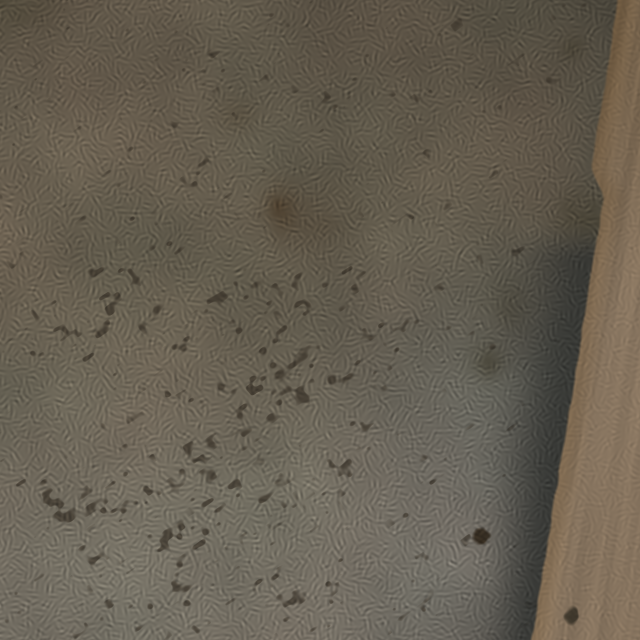
This texture is drawn by a Shadertoy shader. Its source:

```glsl
float hash(vec2 p) {
    return fract(sin(dot(p, vec2(127.1, 311.7))) * 43758.5453);
}

float noise(vec2 p) {
    vec2 i = floor(p), f = fract(p);
    f = f * f * (3.0 - 2.0 * f);
    return mix(mix(hash(i), hash(i + vec2(1, 0)), f.x),
               mix(hash(i + vec2(0, 1)), hash(i + vec2(1, 1)), f.x), f.y);
}

float fbm(vec2 p) {
    float sum = 0.0, amp = 0.5;
    for (int i = 0; i < 4; i++) {
        sum += amp * noise(p);
        p = mat2(1.6, 1.2, -1.2, 1.6) * p + 7.3;
        amp *= 0.5;
    }
    return sum / 0.9375;
}

// Short wavy strokes in random directions
float squiggles(vec2 p, float frequency) {
    vec2 cell = floor(p);
    float sum = 0.0;
    for (int y = -1; y <= 1; y++)
    for (int x = -1; x <= 1; x++) {
        vec2 id = cell + vec2(x, y);
        vec2 d = p - id - vec2(hash(id), hash(id + 31.7));
        float angle = 6.2832 * hash(id + 57.3);
        float phase = 6.2832 * hash(id + 83.1);
        float wave = dot(d, vec2(cos(angle), sin(angle))) * frequency;
        sum += exp(-3.5 * dot(d, d)) * cos(wave + phase);
    }
    return sum;
}

float blob(vec2 p, vec2 center, vec2 radius) {
    vec2 d = (p - center) / radius;
    return exp(-dot(d, d));
}

// Spot with a ragged but defined outline
float spot(vec2 p, vec2 center, vec2 radius) {
    float r = length((p - center) / radius) + 0.5 * (noise(p * 110.0) - 0.5);
    return 1.0 - smoothstep(0.65, 1.25, r);
}

float plankEdge(float y) {
    return 0.831 + 0.163 * y - 0.028 * smoothstep(0.685, 0.745, y);
}

// Density of the dark pitting across the floor
float pitDensity(vec2 p) {
    float d = 0.9 * blob(p, vec2(0.41, 0.37), vec2(0.15, 0.12));
    d += 0.6 * blob(p, vec2(0.34, 0.26), vec2(0.07, 0.08));
    d += 0.5 * blob(p, vec2(0.36, 0.12), vec2(0.28, 0.10));
    d += 0.4 * blob(p, vec2(0.25, 0.52), vec2(0.35, 0.11));
    float streak = p.y - 0.21 - 0.9 * (p.x - 0.12) * (p.x - 0.08);
    d += 0.8 * exp(-pow(streak / 0.03, 2.0)) * smoothstep(0.02, 0.07, p.x)
       * (1.0 - smoothstep(0.28, 0.38, p.x));
    return clamp(0.12 + d * (0.3 + 1.1 * fbm(p * 13.0)), 0.0, 1.0);
}

float pits(vec2 p, float density) {
    vec2 q = mat2(0.82, -0.57, 0.57, 0.82) * p * vec2(0.85, 1.15);
    float n = 0.62 * noise(q * 95.0) + 0.38 * noise(q * 43.0 + 19.0);
    float threshold = mix(0.80, 0.56, density);
    return smoothstep(threshold, threshold + 0.17, n);
}

vec3 concrete(vec2 p, float gap) {
    vec3 warm = vec3(0.395, 0.362, 0.303);
    vec3 pale = vec3(0.462, 0.442, 0.397);
    vec3 cool = vec3(0.410, 0.406, 0.380);
    vec3 pitColor = vec3(0.225, 0.198, 0.160);
    vec3 rust = vec3(0.270, 0.210, 0.140);
    vec3 olive = vec3(0.240, 0.220, 0.160);
    vec3 shade = vec3(0.180, 0.188, 0.180);

    // Broad tone and mottling
    vec3 color = mix(warm, pale, 1.0 - smoothstep(0.0, 0.62, p.y));
    color = mix(color, cool, 0.8 * smoothstep(0.4, 0.75, p.x) * (1.0 - smoothstep(0.25, 0.75, p.y)));
    color *= 1.0 - 0.13 * smoothstep(0.3, 0.9, p.x) * smoothstep(0.45, 0.95, p.y);
    color *= 1.0 - 0.07 * smoothstep(0.75, 1.0, p.y);
    color *= 0.90 + 0.23 * fbm(p * 8.0);
    color.r += 0.03 * (fbm(p * 5.0 + 40.0) - 0.5);

    // Soft stains
    float ragged = 0.4 + 1.1 * fbm(p * 34.0);
    float rusty = blob(p, vec2(0.435, 0.675), vec2(0.025, 0.035))
                + 0.4 * blob(p, vec2(0.49, 0.66), vec2(0.07, 0.06))
                + 0.4 * blob(p, vec2(0.37, 0.82), vec2(0.03));
    float oily = blob(p, vec2(0.76, 0.435), vec2(0.027))
               + 0.7 * blob(p, vec2(0.80, 0.52), vec2(0.04))
               + 0.9 * blob(p, vec2(0.895, 0.925), vec2(0.018))
               + 1.2 * blob(p, vec2(0.92, 0.66), vec2(0.05, 0.04))
               + 0.9 * blob(p, vec2(0.0, 1.0), vec2(0.09, 0.06));
    color = mix(color, rust, clamp(0.5 * rusty * ragged, 0.0, 0.8));
    color = mix(color, olive, clamp(0.5 * oily * ragged, 0.0, 0.8));

    // Pits and a single dark spot
    color = mix(color, pitColor, 0.72 * pits(p, pitDensity(p)));
    color = mix(color, vec3(0.17, 0.13, 0.08), 0.85 * spot(p, vec2(0.752, 0.162), vec2(0.014, 0.012)));

    // Shadow beside the plank
    float width = mix(0.065, 0.105, smoothstep(0.0, 0.6, p.y));
    float shadow = 0.82 * exp(-pow(gap / width, 2.0)) * (1.0 - smoothstep(0.59, 0.66, p.y));
    shadow += 0.2 * exp(-max(gap, 0.0) / 0.06) * smoothstep(0.6, 0.68, p.y);
    return mix(color, shade, shadow);
}

vec3 wood(vec2 p, float inside) {
    vec2 along = vec2(p.x - 0.163 * p.y, p.y);
    float fibre = noise(along * vec2(170.0, 7.0)) + 0.7 * noise(along * vec2(70.0, 3.0) + 5.0);
    vec3 color = mix(vec3(0.525, 0.452, 0.370), vec3(0.465, 0.390, 0.300), smoothstep(0.45, 1.0, p.y));
    color *= 0.91 + 0.11 * fibre;
    color *= mix(vec3(0.93, 0.90, 0.84), vec3(1.0), smoothstep(0.0, 0.045, inside));
    return mix(color, vec3(0.20, 0.18, 0.14), 0.85 * spot(p, vec2(0.893, 0.037), vec2(0.010, 0.016)));
}

void mainImage(out vec4 fragColor, in vec2 fragCoord) {
    vec2 p = fragCoord / iResolution.xy;
    float gap = plankEdge(p.y) + 0.003 * (noise(vec2(p.y * 45.0, 3.0)) - 0.5) - p.x;
    float plank = 1.0 - smoothstep(-0.003, 0.003, gap);
    vec3 color = mix(concrete(p, gap), wood(p, -gap), plank);

    // Fine surface grain
    float grain = squiggles(p * 75.0, 9.7);
    color *= 1.0 + mix(0.125, 0.05, plank) * grain;
    fragColor = vec4(color, 1.0);
}
```
